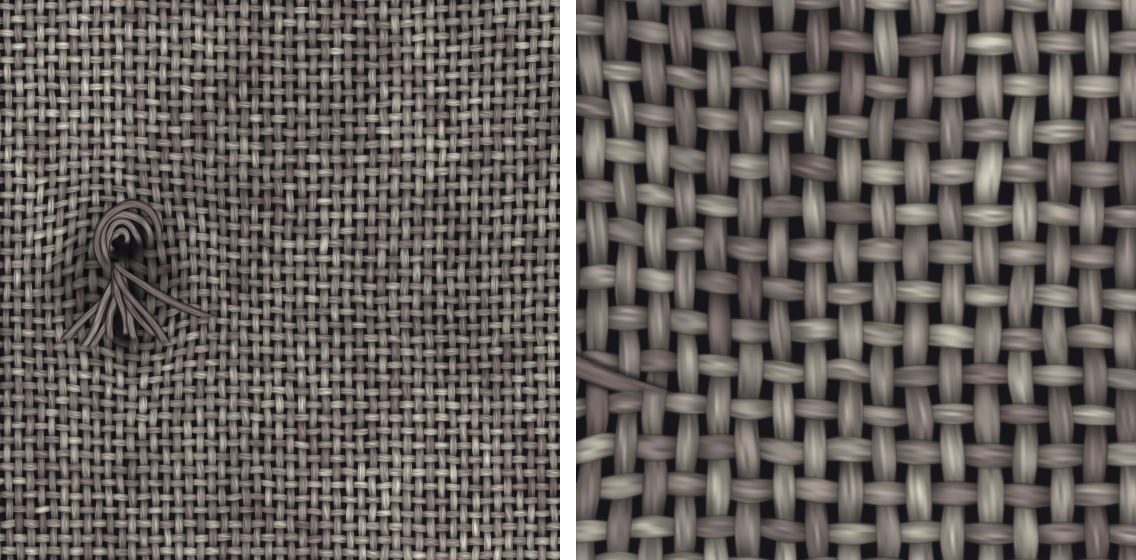
Left, the full canvas; right, a detail of the centre.
This texture is drawn by a Shadertoy shader. Its source:

```glsl
// Coarse plain-weave cloth in grey-brown yarn, 49 warps by 41 wefts, with a snag.
// Each cell of the weave picks which yarn passes over; cosine lift shades the floats.
// Loops of curved strands lay a frayed knot over a dark hole at the left.

const vec2 THREADS = vec2(49.0, 41.0);
const vec2 SNAG = vec2(0.215, 0.495);
const vec3 GAP = vec3(0.085, 0.08, 0.10);
const vec3 BROWN = vec3(0.475, 0.42, 0.415);
const vec3 PALE = vec3(0.70, 0.68, 0.63);
const float PI = 3.14159265;

float hash(vec2 p) {
    return fract(sin(dot(p, vec2(127.1, 311.7))) * 43758.5453);
}

float noise(vec2 p) {
    vec2 i = floor(p), f = fract(p);
    f = f * f * (3.0 - 2.0 * f);
    return mix(mix(hash(i), hash(i + vec2(1, 0)), f.x),
               mix(hash(i + vec2(0, 1)), hash(i + vec2(1, 1)), f.x), f.y);
}

// Coverage inside a half width
float cover(float d, float halfWidth, float soft) {
    return 1.0 - smoothstep(halfWidth - soft, halfWidth + soft, abs(d));
}

// Rounded, fibrous yarn: across is -1..1 over its width, lift is 0 under to 1 over
vec3 yarn(float across, float along, float lift, float tone, float seed) {
    float roundness = sqrt(max(0.0, 1.0 - across * across));
    float fibre = noise(vec2(across * 3.2 + along * 0.7 + seed * 37.0, along * 1.6));
    float light = mix(0.45, 1.0, roundness) * mix(0.5, 1.04, lift);
    return mix(BROWN, PALE, tone) * light * mix(0.77, 1.23, fibre);
}

// Tone of one float: its own shade plus slow change along its thread
float floatTone(vec2 id, float seed) {
    float slow = noise(id * 0.35 + seed);
    return clamp(0.65 * hash(id + seed) + 0.7 * slow - 0.18, 0.0, 1.0);
}

// Drift of the cloth, and the spreading of threads around the snag
vec2 distort(vec2 uv) {
    vec2 d = uv - SNAG;
    float pull = exp(-dot(d * vec2(9.0, 7.0), d * vec2(9.0, 7.0)));
    uv -= d * pull * 0.3;
    uv.y += 0.022 * pull * sin(d.x * 26.0);
    uv.y -= 0.007 * sin(uv.x * 5.0 + uv.y * 2.0);
    return uv + 0.012 * (vec2(noise(uv * 4.0), noise(uv * 4.0 + 19.0)) - 0.5);
}

vec3 weave(vec2 p, float soft) {
    vec2 id = floor(p), f = fract(p) - 0.5;
    float warpOver = mod(id.x + id.y, 2.0);
    float side = 2.0 * warpOver - 1.0;
    vec2 lift = 0.5 + 0.5 * side * vec2(cos(PI * f.y), -cos(PI * f.x));

    // Each yarn wanders a little and swells where it rises
    float x = f.x + 0.20 * (noise(vec2(id.x * 17.0, p.y * 0.7)) - 0.5);
    float y = f.y + 0.18 * (noise(vec2(p.x * 0.7, id.y * 23.0)) - 0.5);
    float warpWidth = 0.31 + 0.06 * lift.x + 0.06 * (hash(id.xx) - 0.5);
    float weftWidth = 0.23 + 0.07 * lift.y + 0.06 * (hash(id.yy + 5.0) - 0.5);

    // A hidden stretch belongs to the nearest visible float
    vec2 warpId = vec2(id.x, id.y + (1.0 - warpOver) * sign(f.y));
    vec2 weftId = vec2(id.x + warpOver * sign(f.x), id.y);
    vec3 warp = yarn(x / warpWidth, p.y, lift.x, floatTone(warpId, 3.0), hash(id.xx));
    vec3 weft = yarn(y / weftWidth, p.x, lift.y, floatTone(weftId, 71.0) + 0.08, hash(id.yy));
    float warpCover = cover(x, warpWidth, soft);
    float weftCover = cover(y, weftWidth, soft);

    vec3 below = mix(warp, weft, warpOver);
    vec3 above = mix(weft, warp, warpOver);
    vec3 col = mix(GAP, below, mix(warpCover, weftCover, warpOver));
    return mix(col, above, mix(weftCover, warpCover, warpOver));
}

// Soft dark ellipse
float hole(vec2 p, vec2 center, vec2 radius) {
    return 1.0 - smoothstep(0.55, 1.25, length((p - center) / radius));
}

// Lays one loose strand over the cloth, with a thin shadow at its edge
vec3 strand(vec3 col, float d, float along, float width, float mask, float seed, float px) {
    col = mix(col, GAP, 0.65 * mask * cover(d, width * 1.4, width * 0.4));
    vec3 c = yarn(d / width, along * 45.0, 0.85, 0.5 * hash(vec2(seed, 8.0)), seed);
    return mix(col, c, mask * cover(d, width, px));
}

vec3 snag(vec3 col, vec2 uv, float px) {
    float dark = max(hole(uv, vec2(0.222, 0.575), vec2(0.045, 0.05)),
                     hole(uv, vec2(0.222, 0.45), vec2(0.035, 0.075)));
    col = mix(col, GAP, 0.9 * dark);
    col *= 1.0 - 0.35 * hole(uv, SNAG, vec2(0.12, 0.15));

    // Arched loops above the knot
    for (float i = 0.0; i < 4.0; i++) {
        vec2 q = (uv - vec2(0.213 + 0.006 * i, 0.565)) * vec2(1.15, 0.9);
        float angle = atan(q.x, q.y);
        float mask = 1.0 - smoothstep(1.5, 2.1, abs(angle + 0.35));
        float r = 0.019 + 0.015 * i + 0.003 * sin(angle * 3.0 + i * 2.0);
        col = strand(col, length(q) - r, angle * 0.04, 0.006, mask, i + 1.0, px);
    }
    // Frayed ends fanning down from the knot, the last sweeping to the right
    for (float i = 0.0; i < 9.0; i++) {
        float sweep = step(7.5, i);
        float spread = mix(-0.095 + 0.026 * i, 0.17, sweep);
        float len = mix(0.125 + 0.03 * hash(vec2(i, 4.0)), 0.095, sweep);
        float t = (0.527 - uv.y) / len, s = clamp(t, 0.0, 1.0);
        float slope = 1.5 * spread * sqrt(s) / len;
        float bend = 0.006 * sin(s * 6.0 + i * 2.3);
        float d = (uv.x - 0.212 - spread * pow(s, 1.5) - bend) / sqrt(1.0 + slope * slope);
        float mask = smoothstep(-0.05, 0.05, t) * (1.0 - smoothstep(0.94, 1.02, t));
        col = strand(col, d, s * 0.13, 0.0058, mask, i + 11.0, px);
    }
    return col;
}

void mainImage(out vec4 fragColor, in vec2 fragCoord) {
    vec2 uv = fragCoord / iResolution.xy;
    float px = 1.0 / iResolution.y;
    vec3 col = weave(distort(uv) * THREADS, max(0.05, px * 38.0));
    col *= 0.92 + 0.16 * noise(uv * 5.0 + 40.0);
    fragColor = vec4(snag(col, uv, px), 1.0);
}
```
